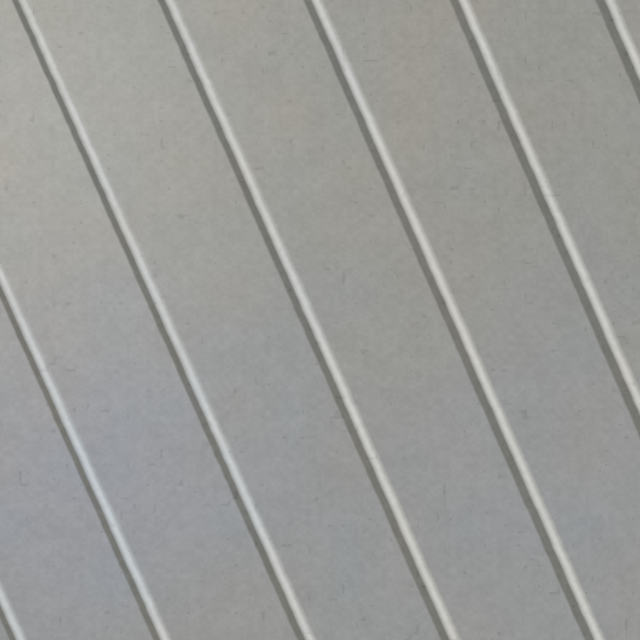
Write a Shadertoy shader that draws this texture.

```glsl
// Grey painted metal panel with slanted raised ribs, each lit on the right and shaded on the left.

float hash(vec2 p) {
    return fract(sin(dot(p, vec2(127.1, 311.7))) * 43758.5453);
}

float noise(vec2 p) {
    vec2 i = floor(p), f = fract(p);
    f = f * f * (3.0 - 2.0 * f);
    return mix(mix(hash(i), hash(i + vec2(1, 0)), f.x),
               mix(hash(i + vec2(0, 1)), hash(i + vec2(1, 1)), f.x), f.y);
}

// Soft band of the given centre and half width
float band(float x, float centre, float halfWidth, float soft) {
    return 1.0 - smoothstep(halfWidth - soft, halfWidth + soft, abs(x - centre));
}

// Light that falls off around a point
float glow(vec2 p, vec2 centre, float falloff) {
    vec2 d = p - centre;
    return exp(-falloff * dot(d, d));
}

void mainImage(out vec4 fragColor, in vec2 fragCoord) {
    vec2 uv = fragCoord / iResolution.xy;
    float down = 1.0 - uv.y;

    // Sheet: warm light at upper left, cool sheen toward the bottom
    vec3 color = vec3(0.579, 0.584, 0.567);
    color += vec3(0.095, 0.085, 0.075) * glow(uv, vec2(-0.02, 0.87), 5.0);
    color += vec3(0.018, 0.008, 0.0) * glow(uv, vec2(0.75, 1.0), 6.0);
    color += vec3(0.012, 0.015, 0.050) * glow(uv, vec2(0.12, 0.25), 9.0);
    color += vec3(0.005, 0.006, 0.025) * glow(uv, vec2(0.85, 0.2), 9.0);

    // Slanted ribs, drawing slightly together toward the bottom
    float spacing = mix(0.229, 0.2257, down);
    float slanted = uv.x - 0.036 - 0.448 * down;
    float rib = floor(slanted / spacing + 0.5);
    float x = slanted - rib * spacing;
    x += 0.0012 * (noise(vec2(uv.y * 70.0, rib * 7.0)) - 0.5);
    float soft = max(0.003, 0.75 / iResolution.x);

    // Shadow widens to the right; highlight has a bright core
    float shadowHalf = mix(0.0055, 0.0082, uv.x);
    float shadow = band(x, -0.006 - shadowHalf, shadowHalf, soft);
    float shoulder = band(x, 0.0015, 0.0085, soft);
    float core = band(x, 0.001, 0.0042, soft);
    vec3 coolTint = vec3(-0.02, 0.0, 0.03) * glow(uv, vec2(0.1, 0.25), 9.0);
    color = mix(color, vec3(0.455, 0.455, 0.435), 0.95 * shadow);
    color = mix(color, vec3(0.68, 0.68, 0.66) + coolTint, shoulder);
    color = mix(color, vec3(0.79, 0.79, 0.775) + coolTint, core * (0.85 + 0.15 * noise(uv * 14.0)));

    // Mottling, fine grain and faint colour blotches
    color += 0.012 * (noise(uv * 28.0) - 0.5);
    color += 0.022 * (noise(uv * 110.0) - 0.5);
    color += 0.020 * (noise(uv * 230.0 + 9.0) - 0.5);
    color += vec3(0.012, 0.0, -0.012) * (noise(uv * 11.0 + 40.0) - 0.5);

    // Sparse dark specks
    color -= 0.035 * smoothstep(0.88, 0.97, noise(uv * 95.0 + 17.0));

    fragColor = vec4(clamp(color, 0.0, 1.0), 1.0);
}
```
